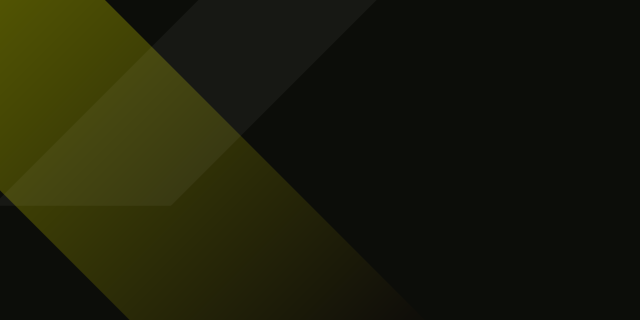
Write a Shadertoy shader that draws this background.

```glsl
// Dark backdrop with a fading olive diagonal band crossed by a faint pale band.

const vec3 BACKDROP = vec3(0.046, 0.050, 0.034);
const vec3 OLIVE = vec3(0.318, 0.328, 0.012);
const vec3 FADED_OLIVE = vec3(0.060, 0.053, 0.037);
const float VEIL_OPACITY = 0.046;

// Soft step that is 1 where the signed distance is positive.
float edgeMask(float signedDistance, float softness) {
    return smoothstep(-softness, softness, signedDistance);
}

// Strip between two parallel lines dot(p, normal) = lower and = upper.
float bandMask(vec2 p, vec2 normal, float lower, float upper, float softness) {
    float scale = length(normal);
    float along = dot(p, normal) / scale;
    return edgeMask(along - lower / scale, softness)
         * edgeMask(upper / scale - along, softness);
}

// Linear colour fade that runs from the top left towards the lower right.
vec3 bandColor(vec2 p, float fadeLength) {
    float travelled = p.x + 1.0 - p.y;
    return mix(OLIVE, FADED_OLIVE, clamp(travelled / fadeLength, 0.0, 1.0));
}

void mainImage(out vec4 fragColor, in vec2 fragCoord) {
    // Canvas height is one unit.
    vec2 p = fragCoord / iResolution.y;
    float softness = 0.7 / iResolution.y;

    // Falling olive band.
    float olive = bandMask(p, vec2(1.0, 1.0), 0.405, 1.328, softness);
    vec3 color = mix(BACKDROP, bandColor(p, 2.29), olive);

    // Rising translucent band with a flat lower end.
    float veil = bandMask(p, vec2(1.0, -1.0), -0.380, 0.177, softness)
               * edgeMask(p.y - 0.357, softness);
    color = mix(color, vec3(1.0), VEIL_OPACITY * veil);

    fragColor = vec4(color, 1.0);
}
```
